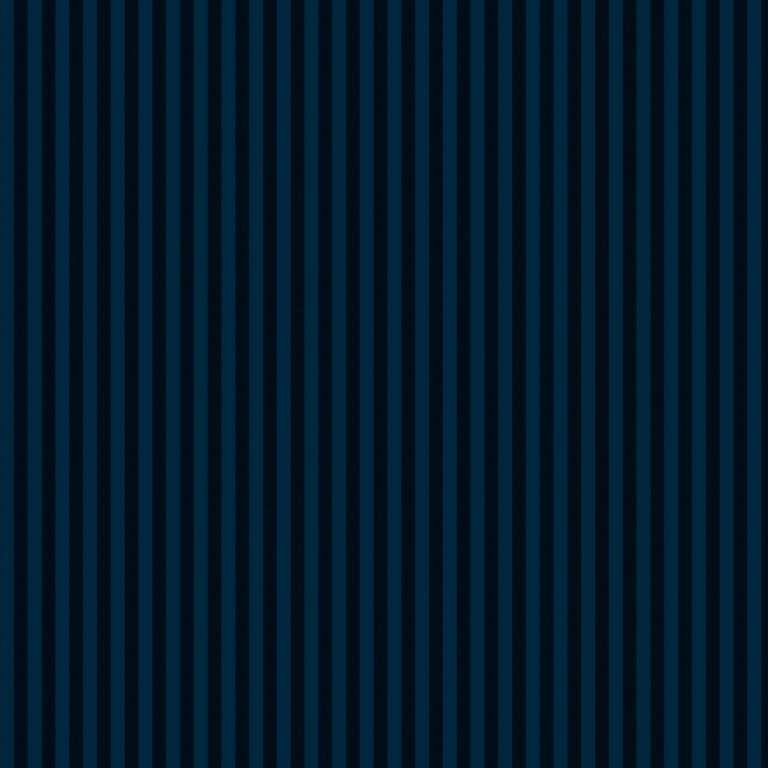
A Shadertoy shader for this pattern:

```glsl
// Vertical navy and near-black pinstripes with a fine felt-like grain.

const float REPEATS = 27.75;      // stripe pairs across the canvas
const float LIGHT_SHARE = 0.505;  // part of each pair that is navy
const float EDGE_SOFTNESS = 0.03; // edge blur, in stripe pairs
const vec3 NAVY = vec3(0.000, 0.152, 0.250);
const vec3 NAVY_MUTED = vec3(0.008, 0.150, 0.224);
const vec3 INK = vec3(0.000, 0.048, 0.088);
const vec3 INK_LIFTED = vec3(0.000, 0.060, 0.110);
const float GRAIN_CELLS = 230.0;  // grain cells across the canvas
const float GRAIN_STRENGTH = 0.022;

vec2 hash2(vec2 p) {
    vec3 q = fract(p.xyx * vec3(0.1031, 0.1030, 0.0973));
    q += dot(q, q.yzx + 33.33);
    return fract((q.xx + q.yz) * q.zy);
}

// Distance to the nearest scattered point, about 0 to 1.
float cellularNoise(vec2 p) {
    vec2 cell = floor(p), local = fract(p);
    float nearest = 2.0;
    for (int y = -1; y <= 1; y++) {
        for (int x = -1; x <= 1; x++) {
            vec2 offset = vec2(x, y);
            vec2 toPoint = offset + hash2(cell + offset) - local;
            nearest = min(nearest, dot(toPoint, toPoint));
        }
    }
    return sqrt(nearest);
}

// Coverage of the light stripe, which starts at each whole number.
float lightStripe(float x, float blur) {
    float fromCentre = abs(fract(x - 0.5 * LIGHT_SHARE + 0.5) - 0.5);
    return 1.0 - smoothstep(-blur, blur, fromCentre - 0.5 * LIGHT_SHARE);
}

void mainImage(out vec4 fragColor, in vec2 fragCoord) {
    vec2 uv = fragCoord / iResolution.xy;

    // Stripes, never sharper than one pixel
    float blur = max(EDGE_SOFTNESS, 0.6 * REPEATS / iResolution.x);
    float stripe = lightStripe(uv.x * REPEATS, blur);

    // Fine grain shifts each dye between its two tones
    float grain = cellularNoise(uv * GRAIN_CELLS) - 0.5;
    float tone = smoothstep(-0.3, 0.3, grain);
    vec3 navy = mix(NAVY, NAVY_MUTED, 0.8 * tone);
    vec3 ink = mix(INK, INK_LIFTED, 0.7 * tone);
    vec3 color = mix(ink, navy, stripe);

    // Subtle brightness mottling
    color += grain * GRAIN_STRENGTH * vec3(0.3, 0.8, 1.0) * mix(0.7, 1.0, stripe);

    fragColor = vec4(clamp(color, 0.0, 1.0), 1.0);
}
```
